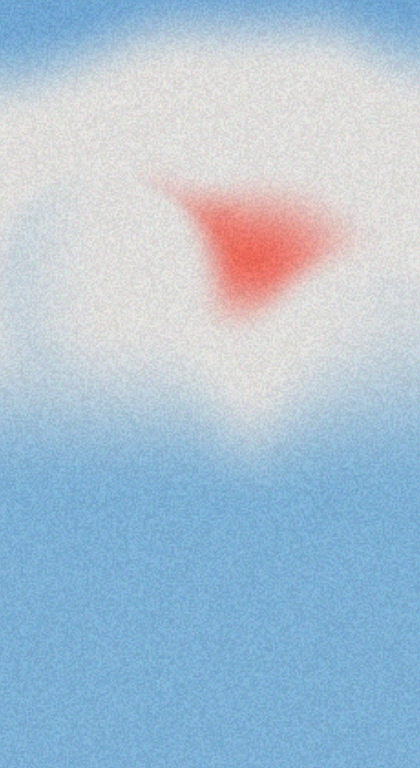
This background is drawn by a WebGL 1 fragment shader. Its source:

```glsl
precision highp float;
// Grainy blue and white haze with a soft red glow caught between two round folds.

uniform vec2 u_resolution;

const float HEIGHT = 1.829; // canvas height in units of its width
const vec3 SKY = vec3(0.49, 0.69, 0.835);
const vec3 DEEP_SKY = vec3(0.44, 0.65, 0.825);
const vec3 MIST = vec3(0.873, 0.869, 0.863);
const vec3 EMBER = vec3(0.925, 0.41, 0.36);

float hash(vec2 p) {
  vec3 q = fract(p.xyx * vec3(0.1031, 0.103, 0.0973));
  q += dot(q, q.yzx + 33.33);
  return fract((q.x + q.y) * q.z);
}

float valueNoise(vec2 p) {
  vec2 cell = floor(p);
  vec2 f = fract(p);
  f = f * f * (3.0 - 2.0 * f);
  float low = mix(hash(cell), hash(cell + vec2(1.0, 0.0)), f.x);
  float high = mix(hash(cell + vec2(0.0, 1.0)), hash(cell + vec2(1.0, 1.0)), f.x);
  return mix(low, high, f.y);
}

float bell(float x, float width) {
  return exp(-x * x / (width * width));
}

float circleDistance(vec2 p, vec2 center, float radius) {
  return length(p - center) - radius;
}

// Ellipse of light with its own reach on each side, 1 at the middle.
float glow(vec2 offset, vec2 reachLow, vec2 reachHigh) {
  vec2 reach = mix(reachLow, reachHigh, step(0.0, offset));
  return 1.0 - smoothstep(0.0, 1.0, length(offset / reach));
}

// Streak that brightens from its tip to its root.
float streak(vec2 p, vec2 tip, vec2 root, float width) {
  vec2 axis = root - tip;
  float along = clamp(dot(p - tip, axis) / dot(axis, axis), 0.0, 1.0);
  return along * (1.0 - smoothstep(0.0, width, length(p - tip - axis * along)));
}

// White cover between the blue top and the blue lower half.
float mistAmount(vec2 p, float leftFold, float rightFold) {
  float leftSide = 1.0 - smoothstep(0.0, 0.45, p.x);
  float rightSide = smoothstep(0.75, 1.0, p.x);
  float depth = HEIGHT - p.y;
  float topFade = smoothstep(-0.04 + 0.11 * leftSide + 0.05 * rightSide,
                             0.17 + 0.13 * leftSide + 0.09 * rightSide, depth);

  float column = bell(p.x - 0.6, 0.12);
  float sides = bell(p.x, 0.2) + bell(p.x - 1.0, 0.2);
  float lowFade = smoothstep(mix(0.64, 0.62, column),
                             mix(1.06, 0.92, column) + 0.06 * sides, p.y);

  // Cool shade on the outer flanks of the folds
  float leftShade = 0.25 * (1.0 - smoothstep(0.0, 0.26, p.x))
                  * (1.0 - smoothstep(-0.04, 0.06, leftFold));
  float rightShade = 0.13 * smoothstep(0.72, 1.0, p.x)
                   * (1.0 - smoothstep(-0.08, 0.01, rightFold));
  return topFade * lowFade * (1.0 - leftShade) * (1.0 - rightShade);
}

// Red light, cut off where the two folds cover it.
float emberAmount(vec2 p, float leftFold, float rightFold) {
  float core = glow(p - vec2(0.595, 1.214), vec2(0.3, 0.205), vec2(0.335, 0.22));
  float tail = 0.5 * streak(p, vec2(0.3, 1.4), vec2(0.52, 1.29), 0.1);
  float light = core + tail * (1.0 - core);

  float crisp = smoothstep(1.2, 1.38, p.y);
  float leftMask = smoothstep(mix(-0.05, -0.012, crisp), mix(0.07, 0.03, crisp), leftFold);
  float rightMask = smoothstep(-0.012, 0.09, rightFold);
  return light * leftMask * rightMask;
}

// Fine speckle, mostly grey with a little colour.
vec3 grain(vec2 p) {
  vec2 g = p * 230.0;
  float grey = valueNoise(g) - 0.5;
  vec3 tint = vec3(valueNoise(g + 311.3), valueNoise(g + 527.7), valueNoise(g + 743.1)) - 0.5;
  return 0.085 * grey + 0.05 * tint;
}

void main() {
  vec2 p = gl_FragCoord.xy / u_resolution * vec2(1.0, HEIGHT);
  float leftFold = circleDistance(p, vec2(0.25, 1.15), 0.25);
  float rightFold = circleDistance(p, vec2(0.929, 0.9), 0.305);

  vec3 color = mix(SKY, DEEP_SKY, smoothstep(1.5, HEIGHT, p.y));
  color = mix(color, MIST, mistAmount(p, leftFold, rightFold));
  color = mix(color, EMBER, emberAmount(p, leftFold, rightFold));
  gl_FragColor = vec4(clamp(color + grain(p), 0.0, 1.0), 1.0);
}
```
